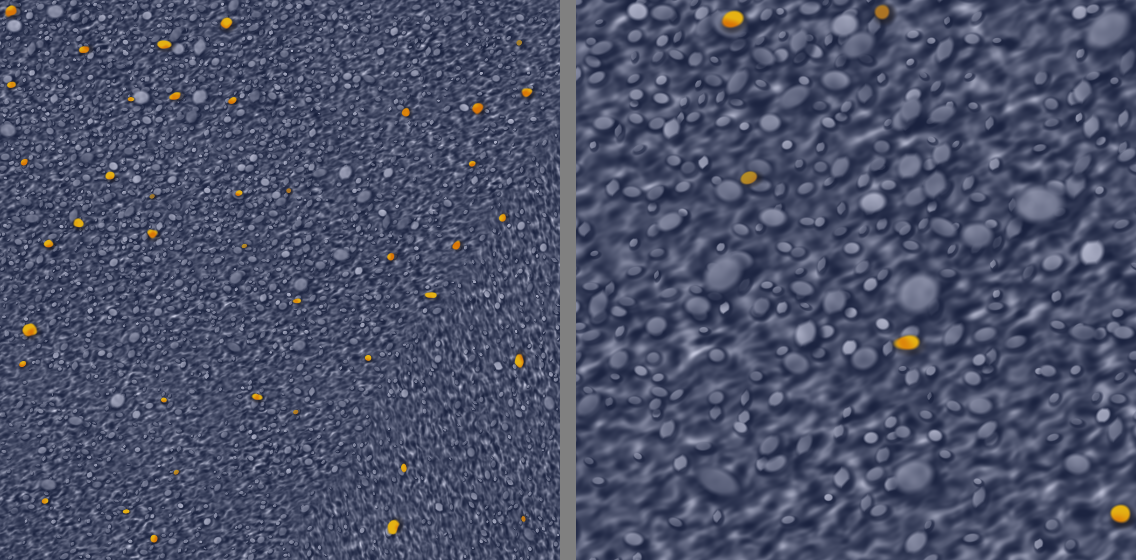
Left: the whole. Right: its middle third, enlarged.
Give the GLSL for this texture, as a WebGL 2 fragment shader.

```glsl
#version 300 es
precision highp float;
// Blue-grey gravel strewn with small yellow leaves. Fine streaked grit is
// gradient noise laid in two directions; stones and leaves are ellipses
// scattered one per grid cell, with density and direction varying by place.

uniform vec2 u_resolution;
out vec4 fragColor;

vec3 hash3(vec2 p) {
  vec3 h = fract(p.xyx * vec3(0.1031, 0.1030, 0.0973));
  h += dot(h, h.yxz + 33.33);
  return fract((h.xxy + h.yzz) * h.zyx);
}

mat2 rotation(float a) {
  return mat2(cos(a), -sin(a), sin(a), cos(a));
}

float corner(vec2 cell, vec2 offset) {
  return dot(hash3(cell).xy * 2.0 - 1.0, offset);
}

float gradientNoise(vec2 p) {
  vec2 i = floor(p), f = p - i;
  vec2 w = f * f * f * (f * (f * 6.0 - 15.0) + 10.0);
  vec2 x = vec2(1, 0), y = vec2(0, 1);
  return mix(mix(corner(i, f), corner(i + x, f - x), w.x),
             mix(corner(i + y, f - y), corner(i + 1.0, f - 1.0), w.x), w.y);
}

// 0 on the main bed, 1 on the steeply streaked bank at lower right
float bankMask(vec2 u) {
  float across = dot(u - vec2(0.62, 0.2), vec2(0.84, -0.54));
  return smoothstep(-0.03, 0.03, across + 0.04 * gradientNoise(u * 9.0));
}

float stoneDensity(vec2 u) {
  float heap = smoothstep(0.2, 0.65, u.y) * (1.0 - smoothstep(0.4, 0.9, u.x));
  return 0.2 + 0.5 * heap + 0.35 * gradientNoise(u * 7.0);
}

float grit(vec2 u, float angle) {
  vec2 p = rotation(angle) * u;
  p += 0.004 * vec2(gradientNoise(u * 60.0), gradientNoise(u * 60.0 + 40.0));
  return 0.42 * gradientNoise(p * vec2(72, 135) + 200.0)
       + 0.22 * gradientNoise(p * vec2(135, 220) + 500.0);
}

// Lays stones with dark surrounds over the given tone
float addStones(float tone, vec2 u, float cells, float share) {
  vec2 p = u * cells, home = floor(p);
  for (int j = -1; j <= 1; j++)
  for (int i = -1; i <= 1; i++) {
    vec2 cell = home + vec2(i, j);
    vec3 h = hash3(cell + cells * 7.0), k = hash3(cell + cells * 3.0 + 91.0);
    vec2 middle = cell + 0.2 + 0.6 * h.xy;
    vec2 place = middle / cells;
    if (k.x > share * stoneDensity(place)) continue;
    float angle = mix(0.5, 1.75, bankMask(place)) + (k.y - 0.5) * 2.0;
    float radius = mix(0.2, 0.44, h.z);
    vec2 size = radius * vec2(1.0, mix(0.5, 0.85, k.z));
    vec2 q = rotation(angle) * (p - middle) / size;
    vec2 s = rotation(angle) * (p - middle + vec2(-0.07, 0.09)) / size;
    // Flattened sides make the outline chipped
    float d = max(length(q), 1.15 * abs(q.x * 0.8 + q.y * (k.y - 0.2)));
    float cover = 1.0 - smoothstep(0.65, 1.15, d);
    float shade = 1.0 - smoothstep(0.9, 1.65, length(s));
    float face = mix(0.36, 0.66, h.x * k.z + 0.25 * h.y)
               + 0.07 * q.y + 0.15 * gradientNoise(u * 110.0);
    tone = mix(mix(tone, 0.1, 0.65 * shade), face, cover * 0.9);
  }
  return tone;
}

vec3 addLeaves(vec3 color, vec2 u) {
  vec2 p = u * 8.0, home = floor(p);
  float ragged = gradientNoise(u * 75.0);
  for (int j = -1; j <= 1; j++)
  for (int i = -1; i <= 1; i++) {
    vec2 cell = home + vec2(i, j);
    vec3 h = hash3(cell + 311.0), k = hash3(cell + 577.0);
    vec2 middle = cell + 0.1 + 0.8 * h.xy;
    if (k.x > 0.4 + 0.05 * middle.y) continue;
    float angle = mix(0.3, 1.6, bankMask(middle / 8.0)) + k.y - 0.5;
    float radius = mix(0.04, 0.11, h.z * h.z);
    vec2 size = radius * vec2(1.0, mix(0.55, 0.95, k.z));
    vec2 q = rotation(angle) * (p - middle) / size;
    float d = length(q) + 0.5 * ragged;
    float shade = 1.0 - smoothstep(0.8, 1.7, length(q + vec2(-0.2, 0.4)));
    vec3 leaf = mix(vec3(0.9, 0.7, 0.08), vec3(0.85, 0.46, 0.03),
                    smoothstep(-0.5, 0.6, ragged * 1.5 - q.y * 0.5 + k.y - 0.5));
    leaf = mix(vec3(0.58, 0.45, 0.2), leaf, smoothstep(0.0, 0.3, h.z));
    color = mix(color, vec3(0.11, 0.1, 0.12), 0.55 * shade);
    color = mix(color, leaf, 1.0 - smoothstep(0.75, 1.15, d));
  }
  return color;
}

void main() {
  vec2 u = gl_FragCoord.xy / u_resolution;

  // Grit, with highlights stronger than shadows
  float grain = mix(grit(u, 0.45), grit(u, 1.8), bankMask(u));
  grain *= 1.0 + 0.6 * gradientNoise(u * 14.0);
  float tone = 0.27 + grain + 1.5 * grain * grain + 0.04 * gradientNoise(u * 5.0);

  // Small, medium and a few large stones
  tone = addStones(tone, u, 80.0, 0.75);
  tone = addStones(tone, u, 48.0, 0.75);
  tone = addStones(tone, u, 27.0, 0.18);
  tone = clamp(tone, 0.05, 0.78);

  vec3 color = vec3(tone, tone * 0.97 + 0.035, tone * 0.93 + 0.15);
  fragColor = vec4(addLeaves(color, u), 1.0);
}
```
